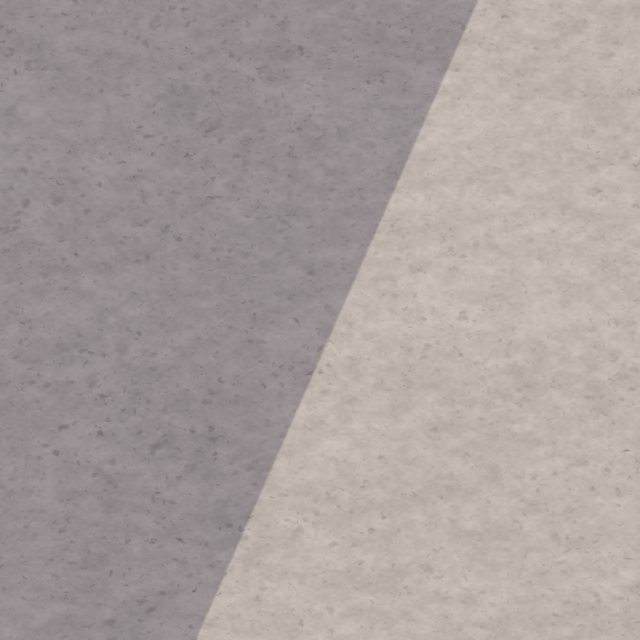
A Shadertoy shader for this texture:

```glsl
// Fine concrete wall split by a slanted shadow edge: cool grey left, warm beige right.
// Layered value noise gives the clouding, sideways streaks and grain; jittered cells
// at several scales scatter soft ragged pits and specks over both halves.

#define SHADE_COLOR vec3(0.576, 0.546, 0.556)
#define LIGHT_COLOR vec3(0.733, 0.694, 0.663)
#define EDGE_BOTTOM 0.306
#define EDGE_TOP 0.747
#define EDGE_SOFTNESS 0.003
#define CLOUD_AMOUNT 0.075
#define STREAK_AMOUNT 0.10
#define MOTTLE_AMOUNT 0.13
#define GRAIN_AMOUNT 0.05
#define PIT_DEPTH 0.25

float hash(vec2 p) {
    return fract(sin(dot(p, vec2(127.1, 311.7))) * 43758.5453);
}

float valueNoise(vec2 p) {
    vec2 cell = floor(p);
    vec2 f = fract(p);
    f = f * f * (3.0 - 2.0 * f);
    float low = mix(hash(cell), hash(cell + vec2(1.0, 0.0)), f.x);
    float high = mix(hash(cell + vec2(0.0, 1.0)), hash(cell + vec2(1.0)), f.x);
    return mix(low, high, f.y);
}

// Fractal noise centred on zero
float fbm(vec2 p) {
    float sum = 0.0;
    float weight = 0.5;
    for (int i = 0; i < 5; i++) {
        sum += weight * (valueNoise(p) - 0.5);
        p = mat2(1.6, 0.3, -0.3, 1.6) * p * 1.2 + 7.3;
        weight *= 0.5;
    }
    return sum;
}

// Soft, ragged ellipses in a share of the cells; returns darkness 0..1
float pits(vec2 uv, float scale, float share, float seed) {
    vec2 p = uv * scale;
    p += 0.4 * vec2(valueNoise(p * 3.0 + seed), valueNoise(p * 3.0 - seed));
    vec2 cell = floor(p);
    float dark = 0.0;
    for (int y = -1; y <= 1; y++) {
        for (int x = -1; x <= 1; x++) {
            vec2 id = cell + vec2(x, y);
            vec2 key = id + seed;
            float present = step(hash(key + 3.7), share);
            vec2 center = id + vec2(hash(key), hash(key + 19.1));
            float size = mix(0.14, 0.36, pow(hash(key + 41.3), 2.0));
            float stretch = mix(0.7, 2.1, hash(key + 57.9));
            vec2 d = p - center;
            d.y += 0.4 * d.x * (hash(key + 71.7) - 0.5);
            float r = length(d / vec2(size * stretch, size));
            float strength = mix(0.25, 1.0, hash(key + 83.1));
            dark = max(dark, present * strength * (1.0 - smoothstep(0.2, 1.15, r)));
        }
    }
    return dark;
}

void mainImage(out vec4 fragColor, in vec2 fragCoord) {
    vec2 uv = fragCoord / iResolution.xy;

    // Slanted shadow boundary
    vec2 slope = vec2(EDGE_TOP - EDGE_BOTTOM, 1.0);
    float side = (uv.x - EDGE_BOTTOM - slope.x * uv.y) / length(slope);
    float lit = smoothstep(-EDGE_SOFTNESS, EDGE_SOFTNESS, side);
    vec3 color = mix(SHADE_COLOR, LIGHT_COLOR, lit);

    // Broad clouding, sideways streaks, mid-sized mottling and fine grain
    float clouds = fbm(uv * vec2(5.0, 7.0) + 2.4);
    float streaks = fbm(uv * vec2(18.0, 48.0) + 31.0);
    float mottle = fbm(uv * vec2(52.0, 78.0) + 17.0);
    float grain = valueNoise(uv * vec2(170.0, 230.0)) - 0.5;
    float tone = CLOUD_AMOUNT * clouds + STREAK_AMOUNT * streaks;
    tone += MOTTLE_AMOUNT * mottle + GRAIN_AMOUNT * grain;

    // Pits from wide faint stains down to small specks, denser in patches
    float patchy = smoothstep(-0.25, 0.25, fbm(uv * vec2(7.0, 10.0) + 53.0));
    float stains = pits(uv, 15.0, 0.32, 11.0) * smoothstep(-0.2, 0.25, mottle + streaks);
    float holes = pits(uv, 32.0, 0.30, 37.0) * smoothstep(-0.4, 0.15, mottle);
    float specks = pits(uv, 64.0, 0.38, 71.0);
    float dots = pits(uv, 105.0, 0.24, 93.0);
    float dark = 0.45 * stains + mix(0.3, 0.85, patchy) * holes;
    dark += mix(0.3, 0.7, patchy) * specks + 0.45 * dots;
    tone -= PIT_DEPTH * dark * mix(1.0, 0.75, lit);

    color *= 1.02 + tone;

    // Slight warm and cool drift; pits lean brown
    float drift = fbm(uv * 11.0 + 80.0);
    color += vec3(0.010, 0.0, -0.010) * (0.6 * drift + 0.5 * dark);

    fragColor = vec4(clamp(color, 0.0, 1.0), 1.0);
}
```
